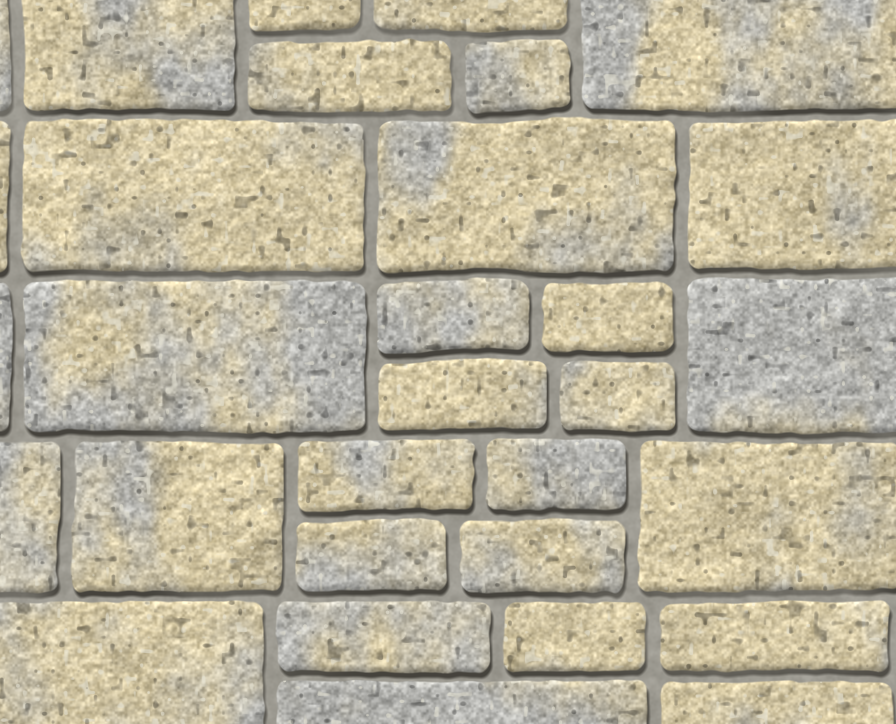
A Shadertoy shader for this texture:

```glsl
const float UNIT = 0.1105;        // height of a low stone with its joint
const float COLUMN = 0.42;        // mean width of a column of stones
const float BASE = 0.177;         // height where the course pattern starts
const vec2 TO_LIGHT = vec2(-0.35, 0.94);

const vec3 TAN = vec3(0.825, 0.775, 0.635);
const vec3 GREY = vec3(0.705, 0.705, 0.69);
const vec3 CREAM = vec3(0.90, 0.89, 0.83);
const vec3 MORTAR = vec3(0.615, 0.605, 0.57);
const vec3 SHADOW = vec3(0.27, 0.26, 0.235);

float hash(vec2 p) {
    vec3 q = fract(p.xyx * 0.1031);
    q += dot(q, q.yzx + 33.33);
    return fract((q.x + q.y) * q.z);
}

float noise(vec2 p) {
    vec2 i = floor(p), f = p - i;
    f = f * f * (3.0 - 2.0 * f);
    vec2 e = vec2(1.0, 0.0);
    return mix(mix(hash(i), hash(i + e), f.x),
               mix(hash(i + e.yx), hash(i + e.xx), f.x), f.y);
}

float fbm(vec2 p, int octaves, float gain) {
    float sum = 0.0, amp = 0.5;
    for (int i = 0; i < octaves; i++) {
        sum += amp * noise(p);
        p = mat2(1.6, 1.2, -1.2, 1.6) * p + 17.3;
        amp *= gain;
    }
    return sum;
}

float roundedBox(vec2 p, vec2 halfSize, float radius) {
    vec2 q = abs(p) - halfSize + radius;
    return length(max(q, 0.0)) + min(max(q.x, q.y), 0.0) - radius;
}

// Horizontal position of a column joint
float joint(float k, float course) {
    return COLUMN * (k + 0.5 * (hash(vec2(k, course * 7.0 + 3.0)) - 0.5));
}

// Signed distance to the stone of this cell, and its random seed
vec2 wall(vec2 p) {
    // Uneven stone outlines
    p += 0.009 * (vec2(noise(p * 9.0), noise(p * 9.0 + 40.0)) - 0.5);
    p += 0.004 * (vec2(noise(p * 55.0), noise(p * 55.0 + 70.0)) - 0.5);

    // Courses two and four units high alternate
    float u = (p.y - BASE) / UNIT;
    float pair = floor(u / 6.0);
    float high = step(2.0, u - 6.0 * pair);
    float bottom = 6.0 * pair + 2.0 * high;
    float row = u - bottom;
    float course = 2.0 * pair + high + 20.0;

    // Columns with uneven widths
    float k = floor(p.x / COLUMN);
    if (p.x < joint(k, course)) k -= 1.0;
    else if (p.x >= joint(k + 1.0, course)) k += 1.0;
    float left = joint(k, course), right = joint(k + 1.0, course);

    // Each column stacks tall and low stones
    float pick = hash(vec2(k + 31.0, course * 3.0));
    float start = high > 0.5 ? floor(pick * 3.0) : (pick < 0.5 ? 0.0 : 9.0);
    bool twin = high > 0.5 && start != 1.0 && hash(vec2(k + 57.0, course)) < 0.4;
    float low = floor(row), size = 1.0;
    if (twin || (row >= start && row < start + 2.0)) {
        low = start + 2.0 * floor((row - start) / 2.0);
        size = 2.0;
    } else if (right - left > 0.4) {
        float cut = mix(left, right, 0.35 + 0.3 * hash(vec2(k + 11.0, course * 5.0 + low)));
        if (p.x < cut) right = cut;
        else left = cut;
    }

    float seed = hash(vec2(left * 91.0 + 13.0, bottom + low + 60.0));
    vec2 center = vec2(0.5 * (left + right), BASE + UNIT * (bottom + low + 0.5 * size));
    vec2 halfSize = 0.5 * vec2(right - left, UNIT * size);
    halfSize -= vec2(0.0085, 0.0062) + 0.002 * seed;
    return vec2(roundedBox(p - center, halfSize, 0.015), seed);
}

// Split rock face: broad chips down to small grains
float relief(vec2 p) {
    return fbm(p * 20.0, 4, 0.55) + 0.07 * noise(p * 190.0);
}

vec3 stoneColor(vec2 p, float seed) {
    vec2 q = p + seed * 37.0;
    float patches = fbm(q * vec2(9.0, 6.5), 4, 0.5) + 0.35 * (seed - 0.5);
    vec3 color = mix(GREY, TAN, smoothstep(0.28, 0.62, patches));
    color *= 0.92 + 0.17 * fbm(q * 13.0 + 9.0, 3, 0.5);

    // Chips facing the light, then sandy grain
    float facing = relief(q) - relief(q + 0.0035 * TO_LIGHT);
    color *= 1.0 + 1.15 * facing;
    color += 0.17 * (noise(q * 150.0) - 0.5) + 0.13 * (noise(q * 290.0 + 5.0) - 0.5);
    color = mix(color, CREAM, 0.6 * smoothstep(0.78, 0.95, noise(q * 105.0 + 21.0)));
    return color * (1.0 - 0.3 * smoothstep(0.78, 0.96, noise(q * 85.0 + 63.0)));
}

void mainImage(out vec4 fragColor, in vec2 fragCoord) {
    vec2 p = fragCoord / iResolution.y;
    vec2 stone = wall(p);
    float toward = wall(p + 0.008 * TO_LIGHT).x;

    // Mortar, shaded below and beside the stones
    float depth = smoothstep(0.15, 0.65, noise(p * 7.0 + 4.0));
    float shade = (1.0 - smoothstep(-0.003, 0.003, toward)) * mix(0.5, 1.0, depth);
    vec3 mortar = MORTAR + 0.13 * (fbm(p * 70.0, 3, 0.6) - 0.5);
    mortar = mix(mortar, SHADOW, shade);

    // Rounded stone rims catch light above and darken below
    vec3 face = stoneColor(p, stone.y);
    float rim = 1.0 - smoothstep(0.0, 0.013, -stone.x);
    float tilt = clamp((toward - stone.x) / 0.008, -1.0, 1.0);
    face *= 1.0 + rim * (tilt > 0.0 ? 0.13 : 0.30) * tilt;

    float blur = max(0.0017, 0.8 / iResolution.y);
    float cover = 1.0 - smoothstep(-blur, blur, stone.x);
    fragColor = vec4(clamp(mix(mortar, face, cover), 0.0, 1.0), 1.0);
}
```
